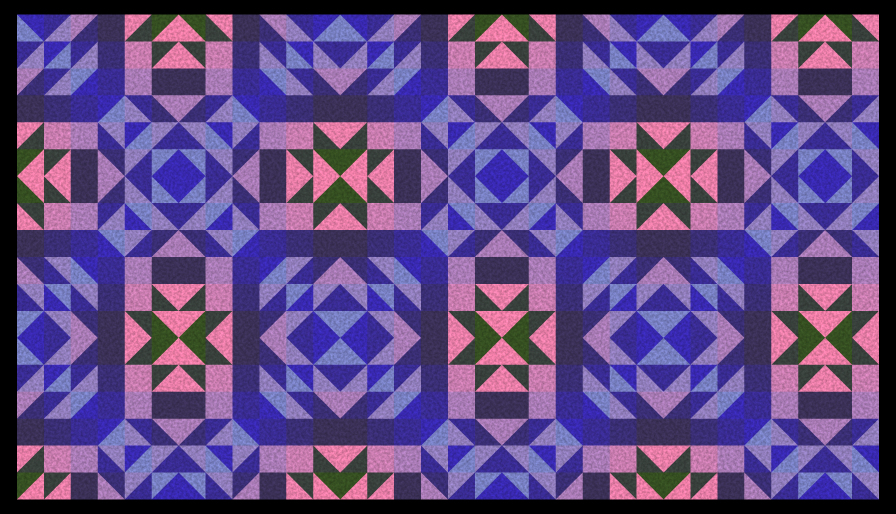
Reproduce this pattern procedurally as a Shadertoy shader.

```glsl
// A mirrored patchwork quilt: square patches, many cut into two triangles,
// fold into medallions and stars. Each patch takes a light or dark cloth whose
// hue warms away from the fold diagonal; fine gradient noise adds fabric grain.

const vec2 QUILT_SIZE = vec2(32.0, 18.0);  // patches across and down
const float PATCHES_PER_HEIGHT = 19.08;    // canvas height, border included
const int BLOCK = 6;                       // patches in one mirrored block
const int SAMPLES = 4;                     // antialiasing grid per axis
const float GRAIN_SCALE = 9.5;             // grain lattice cells per patch

// Patch cuts: 0 dark, 1 light, 2 dark then light, 3 light then dark
// (along the falling diagonal), 4 light below, 5 light above its other diagonal.
const int CUTS[36] = int[36](
    2, 2, 5, 0, 3, 3,
    2, 3, 4, 1, 1, 2,
    4, 5, 3, 0, 0, 0,
    0, 1, 0, 2, 3, 2,
    3, 1, 0, 3, 3, 3,
    3, 2, 0, 2, 3, 5);

vec2 hashGradient(vec2 cell) {
    vec3 h = fract(cell.xyx * vec3(0.1031, 0.1030, 0.0973));
    h += dot(h, h.yzx + 33.33);
    float angle = 6.2832 * fract((h.x + h.y) * h.z);
    return vec2(cos(angle), sin(angle));
}

float gradientNoise(vec2 p) {
    vec2 cell = floor(p);
    vec2 f = p - cell;
    vec2 s = f * f * f * (f * (f * 6.0 - 15.0) + 10.0);
    float a = dot(hashGradient(cell), f);
    float b = dot(hashGradient(cell + vec2(1, 0)), f - vec2(1, 0));
    float c = dot(hashGradient(cell + vec2(0, 1)), f - vec2(0, 1));
    float d = dot(hashGradient(cell + vec2(1, 1)), f - vec2(1, 1));
    return mix(mix(a, b, s.x), mix(c, d, s.x), s.y);
}

// Cloth colours over warmth 0 (blue medallions) to 5 (stars)
vec3 lightCloth(float warmth) {
    vec3 periwinkle = vec3(0.47, 0.50, 0.76);
    vec3 lilac = vec3(0.66, 0.48, 0.71);
    vec3 pink = vec3(0.93, 0.49, 0.65);
    vec3 cool = mix(periwinkle, lilac, clamp(warmth / 2.0, 0.0, 1.0));
    return mix(cool, pink, clamp((warmth - 2.0) / 2.2, 0.0, 1.0));
}

vec3 darkCloth(float warmth) {
    vec3 blue = vec3(0.22, 0.16, 0.69);
    vec3 slate = vec3(0.23, 0.19, 0.34);
    vec3 green = vec3(0.21, 0.31, 0.13);
    vec3 cool = mix(blue, slate, clamp(warmth / 3.0, 0.0, 1.0));
    return mix(cool, green, clamp((warmth - 3.0) / 2.0, 0.0, 1.0));
}

bool isLight(int cut, vec2 f) {
    if (cut == 2) return f.x + f.y > 1.0;
    if (cut == 3) return f.x + f.y < 1.0;
    if (cut == 4) return f.y > f.x;
    if (cut == 5) return f.x > f.y;
    return cut == 1;
}

// Colour at p, measured in patches from the upper left quilt corner
vec3 quilt(vec2 p) {
    if (any(lessThan(p, vec2(0.0))) || any(greaterThan(p, QUILT_SIZE))) {
        return vec3(0.0);
    }
    float block = float(BLOCK);
    vec2 folded = abs(mod(p, 2.0 * block) - block);
    ivec2 patchId = min(ivec2(folded), ivec2(BLOCK - 1));
    int cut = CUTS[patchId.y * BLOCK + patchId.x];
    float warmth = float(abs(patchId.x - patchId.y));
    bool light = isLight(cut, folded - vec2(patchId));
    return light ? lightCloth(warmth) : darkCloth(warmth);
}

vec2 toPatches(vec2 pixel) {
    vec2 centred = (pixel - 0.5 * iResolution.xy) / iResolution.y;
    return 0.5 * QUILT_SIZE + vec2(1.0, -1.0) * centred * PATCHES_PER_HEIGHT;
}

void mainImage(out vec4 fragColor, in vec2 fragCoord) {
    // Average a grid of samples for smooth seams
    vec3 colour = vec3(0.0);
    for (int j = 0; j < SAMPLES; j++) {
        for (int i = 0; i < SAMPLES; i++) {
            vec2 offset = (vec2(i, j) + 0.5) / float(SAMPLES) - 0.5;
            colour += quilt(toPatches(fragCoord + offset));
        }
    }
    colour /= float(SAMPLES * SAMPLES);

    // Woven grain: two octaves, rotated against the patch grid
    vec2 weave = mat2(0.8, 0.6, -0.6, 0.8) * toPatches(fragCoord) * GRAIN_SCALE;
    float grain = gradientNoise(weave) + 0.5 * gradientNoise(weave * 1.9 + 17.0);
    colour *= 1.0 + 0.24 * grain;

    fragColor = vec4(colour, 1.0);
}
```
